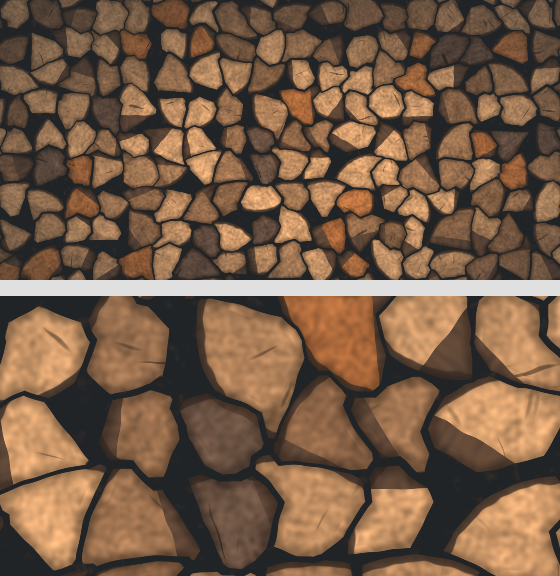
Top: the whole. Bottom: its middle third, enlarged.
This texture is drawn by a Shadertoy shader. Its source:

```glsl
// Draws a stacked wall of split firewood seen from its cut ends.

const float ROWS = 9.0;
const vec3 SHADOW = vec3(0.13, 0.14, 0.15);
const vec3 BARK = vec3(0.27, 0.21, 0.18);
const vec3 BROWN = vec3(0.56, 0.40, 0.28);
const vec3 TAN = vec3(0.87, 0.645, 0.445);
const vec3 ORANGE = vec3(0.72, 0.42, 0.22);
const vec3 WEATHERED = vec3(0.36, 0.28, 0.24);

vec2 hash2(vec2 p) {
    p = vec2(dot(p, vec2(127.1, 311.7)), dot(p, vec2(269.5, 183.3)));
    return fract(sin(p) * 43758.55);
}

// Gradient noise, about -0.7 to 0.7
float noise(vec2 p) {
    vec2 i = floor(p), f = fract(p);
    vec2 u = f * f * (3.0 - 2.0 * f);
    vec2 e = vec2(0.0, 1.0);
    float a = dot(hash2(i) * 2.0 - 1.0, f);
    float b = dot(hash2(i + e.yx) * 2.0 - 1.0, f - e.yx);
    float c = dot(hash2(i + e.xy) * 2.0 - 1.0, f - e.xy);
    float d = dot(hash2(i + e.yy) * 2.0 - 1.0, f - e.yy);
    return mix(mix(a, b, u.x), mix(c, d, u.x), u.y);
}

float fbm(vec2 p) {
    float sum = 0.0, amp = 0.6;
    for (int i = 0; i < 3; i++) {
        sum += amp * noise(p);
        p = p * 2.1 + 17.3;
        amp *= 0.6;
    }
    return sum;
}

vec2 rotate(vec2 p, float angle) {
    float c = cos(angle), s = sin(angle);
    return vec2(c * p.x - s * p.y, s * p.x + c * p.y);
}

// Split log: x = distance to the outline, y = distance to the bark arc.
// q is measured from the heart of the trunk.
vec2 splitLog(vec2 q, float halfAngle, float radius, float cut) {
    float sides = abs(q.x) * cos(halfAngle) - q.y * sin(halfAngle);
    float arc = length(q) - radius;
    return vec2(max(max(sides, arc), cut - q.y), arc);
}

// Colour of a sawn end: rings, radial cracks, stains and speckle
vec3 sawnEnd(vec2 q, vec2 seed) {
    vec2 tone = hash2(seed + 5.7);
    vec3 wood = mix(BROWN, TAN, smoothstep(0.0, 0.75, tone.x));
    wood = mix(wood, ORANGE, 0.8 * step(0.9, tone.y));
    wood = mix(wood, WEATHERED, 0.85 * step(tone.y, 0.08));
    vec2 polar = vec2(atan(q.x, q.y), length(q));
    vec2 shift = seed * 7.3;
    float rings = noise(vec2(polar.y * 10.0, polar.x * 2.0) + shift);
    float saw = noise(rotate(q, tone.x * 6.0) * vec2(2.0, 11.0) + shift);
    float stain = fbm(q * 2.6 + shift);
    float speckle = noise(q * 12.0 + shift);
    float crack = noise(vec2(polar.x * 9.0, polar.y * 1.3) + shift);
    wood *= 1.0 + 0.12 * rings + 0.16 * saw + 0.38 * stain + 0.24 * speckle;
    return wood * (1.0 - 0.4 * smoothstep(0.34, 0.5, crack));
}

// Brightest a little below the middle, falling off to the borders
float roomLight(vec2 uv) {
    float r = length((uv - vec2(0.54, 0.40)) * vec2(1.0, 0.95));
    return mix(1.0, 0.42, smoothstep(0.12, 0.78, r));
}

void mainImage(out vec4 fragColor, in vec2 fragCoord) {
    float px = ROWS / iResolution.y;
    vec2 base = fragCoord * px;
    vec2 p = base + 0.035 * vec2(noise(base * 4.0), noise(base * 4.0 + 31.0));

    // Nearest and second nearest log
    float nearest = 9.0, second = 9.0, arc = 0.0;
    vec2 local = vec2(0.0), seed = vec2(0.0);
    for (int y = -1; y <= 1; y++)
    for (int x = -1; x <= 1; x++) {
        vec2 cell = floor(p) + vec2(x, y);
        vec2 shape = hash2(cell + 11.3);
        vec2 pose = hash2(cell + 47.9);
        vec2 centre = cell + 0.5 + (hash2(cell) - 0.5) * 0.46;
        float radius = mix(1.15, 1.45, shape.x);
        vec2 q = rotate(p - centre, pose.x * 6.2832);
        q.y += 0.6 * radius;
        vec2 d = splitLog(q, mix(0.5, 0.82, shape.y), radius, pose.y * 0.45);
        if (d.x < nearest) {
            second = nearest;
            nearest = d.x;
            arc = d.y;
            local = q;
            seed = cell;
        } else {
            second = min(second, d.x);
        }
    }

    // Outline with a dark seam where logs touch
    vec2 trait = hash2(seed + 83.1);
    float seam = mix(0.008, 0.045, trait.x);
    float edge = max(nearest, 0.5 * (nearest - second) + seam);
    float cover = smoothstep(px, -px, edge * 2.0);

    // Sawn end, then a darker split flank on some logs, then bark
    vec3 wood = sawnEnd(local, seed);
    vec2 away = rotate(vec2(0.0, 1.0), trait.x * 6.2832);
    float flank = dot(local - vec2(0.0, 0.75), away) - 0.24;
    float hasFlank = step(trait.y, 0.42);
    float fibre = noise(vec2(dot(local, away.yx * vec2(1, -1)) * 10.0, flank * 2.0));
    vec3 side = mix(BARK, BROWN, 0.4 + 0.5 * fibre);
    wood = mix(wood, side, hasFlank * smoothstep(-px, px, flank * 2.0));
    float rim = smoothstep(-0.075 - px, -0.075 + px, arc + 0.04 * noise(p * 6.0));
    wood = mix(wood, BARK, 0.8 * rim);

    // Frayed bright edge and soft contact shade
    float fray = smoothstep(0.05, 0.02, abs(edge + 0.05)) * smoothstep(0.1, 0.4, noise(p * 3.0));
    wood *= 1.0 + 0.2 * fray;
    wood *= mix(0.7, 1.0, smoothstep(0.0, 0.13, -edge));

    // Deep gaps with a hint of the logs behind
    vec3 gap = mix(SHADOW, BARK, 0.6 * smoothstep(0.1, 0.5, fbm(p * 5.0)));
    float light = roomLight(fragCoord / iResolution.xy);
    vec3 colour = mix(gap, mix(SHADOW, wood, light), cover);
    fragColor = vec4(clamp(colour, 0.0, 1.0), 1.0);
}
```
